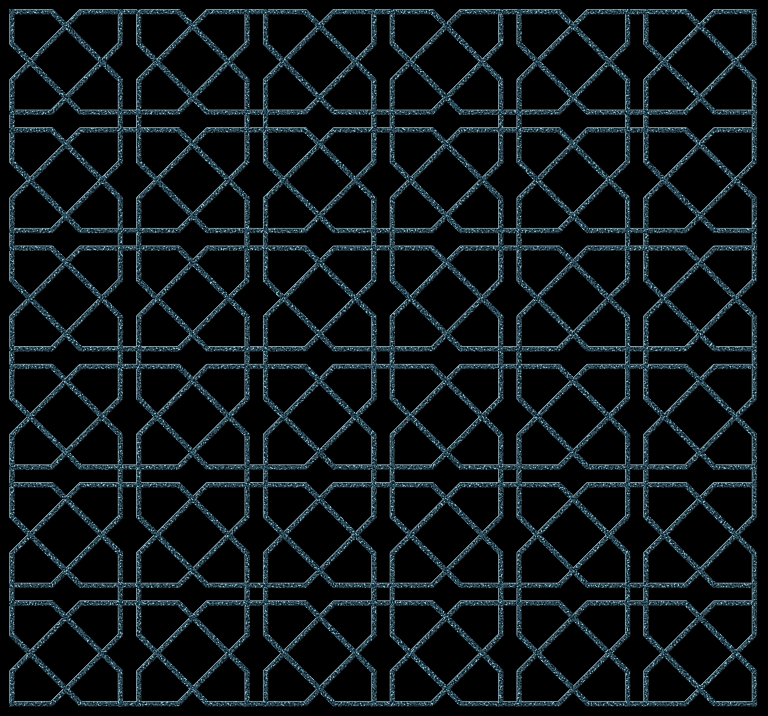
Write a Shadertoy shader that draws this pattern.

```glsl
// Speckled teal lattice of interlaced diamonds and cut-corner frames on black.

#define REPEATS 6.0                     // cells across and down
#define PERIOD vec2(0.1651, 0.1540)     // cell size, in canvas widths
#define FRAME vec2(0.0706, 0.0655)      // half size of the frame in a cell
#define DIAMOND 0.0467                  // centre to diamond corner
#define HALF_WIDTH 0.0036               // half the line width
#define OFFSET vec2(-0.0010, 0.0004)    // shift of the whole lattice
#define GRAIN 390.0                     // speckle cells per canvas width
#define DARK vec3(0.05, 0.10, 0.13)
#define MIDDLE vec3(0.18, 0.31, 0.37)
#define BRIGHT vec3(0.58, 0.78, 0.84)
#define RIM vec3(0.62, 0.66, 0.67)

vec2 randomGradient(vec2 cell) {
    vec3 h = fract(cell.xyx * vec3(0.1031, 0.1030, 0.0973));
    h += dot(h, h.yzx + 33.33);
    float angle = 6.2832 * fract((h.x + h.y) * h.z);
    return vec2(cos(angle), sin(angle));
}

float gradientNoise(vec2 p) {
    vec2 i = floor(p), f = p - i;
    vec2 u = f * f * f * (f * (f * 6.0 - 15.0) + 10.0);
    vec2 e = vec2(1.0, 0.0);
    float a = dot(randomGradient(i), f);
    float b = dot(randomGradient(i + e), f - e);
    float c = dot(randomGradient(i + e.yx), f - e.yx);
    float d = dot(randomGradient(i + e.xx), f - e.xx);
    return mix(mix(a, b, u.x), mix(c, d, u.x), u.y);
}

// Vector from the nearest point of segment ab to p
vec2 fromSegment(vec2 p, vec2 a, vec2 b) {
    vec2 ab = b - a;
    return p - a - ab * clamp(dot(p - a, ab) / dot(ab, ab), 0.0, 1.0);
}

vec2 nearer(vec2 u, vec2 v) {
    return dot(u, u) < dot(v, v) ? u : v;
}

// Vector from the nearest line of one cell, folded into a quadrant
vec2 fromLattice(vec2 p) {
    vec2 q = abs(p);
    vec2 side = vec2(DIAMOND, 0.0), top = side.yx;
    vec2 sideBend = vec2(FRAME.x, FRAME.x - DIAMOND);
    vec2 topBend = vec2(FRAME.y - DIAMOND, FRAME.y);
    vec2 v = fromSegment(q, side, top);
    v = nearer(v, fromSegment(q, side, sideBend));
    v = nearer(v, fromSegment(q, top, topBend));
    v = nearer(v, fromSegment(q, sideBend, vec2(FRAME.x, PERIOD.y)));
    v = nearer(v, fromSegment(q, topBend, vec2(PERIOD.x, FRAME.y)));
    return v * vec2(p.x < 0.0 ? -1.0 : 1.0, p.y < 0.0 ? -1.0 : 1.0);
}

void mainImage(out vec4 fragColor, in vec2 fragCoord) {
    float pixel = 1.0 / iResolution.x;
    vec2 p = (fragCoord - 0.5 * iResolution.xy) * pixel - OFFSET;

    // Repeated lines, trimmed at the outer frame
    vec2 local = p - (floor(p / PERIOD) + 0.5) * PERIOD;
    vec2 across = fromLattice(local);
    float dist = length(across);
    vec2 limit = 0.5 * (REPEATS - 1.0) * PERIOD + FRAME + HALF_WIDTH;
    vec2 outside = abs(p) - limit;
    float edge = max(dist - HALF_WIDTH, max(outside.x, outside.y));
    float coverage = smoothstep(0.5 * pixel, -0.5 * pixel, edge);

    // Fine speckle from two rotated layers of noise
    vec2 g = mat2(0.8, 0.6, -0.6, 0.8) * p * GRAIN;
    float speckle = gradientNoise(g + 517.3) + 0.7 * gradientNoise(g.yx * 1.37 + 1291.7);
    vec3 color = mix(DARK, MIDDLE, smoothstep(-0.45, 0.05, speckle));
    color = mix(color, BRIGHT, smoothstep(0.10, 0.65, speckle));

    // Light from the upper left: pale rim on one edge, shade on the other
    float facing = dot(across / max(dist, 1e-6), normalize(vec2(-1.0, 1.0)));
    float border = smoothstep(0.45, 0.95, dist / HALF_WIDTH);
    color = mix(color, RIM, border * clamp(facing * 1.2, 0.0, 1.0));
    color *= 1.0 - 0.65 * border * max(-facing, 0.0);

    fragColor = vec4(color * coverage, 1.0);
}
```
